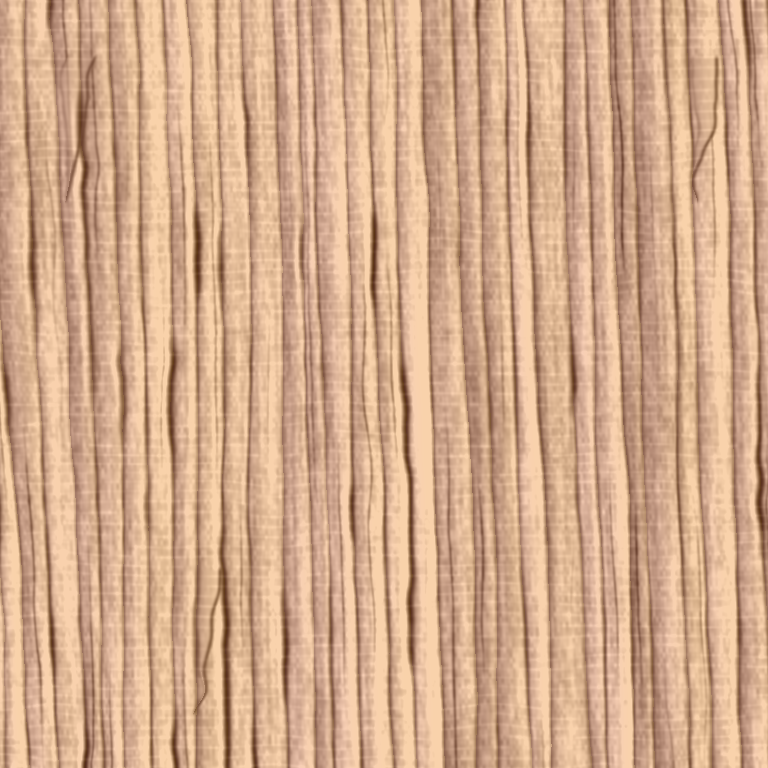
Reproduce this texture procedurally as a WebGL 1 fragment shader.

```glsl
precision highp float;
// Wall of dried reeds: upright, slightly leaning stalks of uneven width.
// Jittered, wandering edges split the canvas into reeds; each is shaded from a
// pinkish shadow side to a golden lit side, then cracked, chipped and stitched.
uniform vec2 u_resolution;

#define REEDS 29.0          // reeds across the canvas
#define LEAN 0.03           // sideways drift per canvas height
#define SWAY 0.022          // slow shared bending of the reeds
#define GAP_WIDTH 0.085     // shadow between reeds, in reed widths
#define GAP_DEPTH 0.9       // strength of that shadow
#define ROUNDNESS 0.36      // contrast from shadow side to lit side
#define STREAKS 0.30        // contrast of the long fibres
#define GRAIN 0.24          // contrast of the fine speckle
#define THREADS 76.0        // horizontal stitches over the height
#define THREAD_LIGHT 0.09   // brightness of the stitches
#define CHIP_CHANCE 0.1     // share of grid cells with a peeled chip

const vec3 DARK_BARK = vec3(0.53, 0.38, 0.28);
const vec3 PALE_STRAW = vec3(0.93, 0.78, 0.66);
const vec3 GOLD_TINT = vec3(0.008, 0.006, -0.035);
const vec3 ROSE_TINT = vec3(0.0, -0.012, 0.015);

float hash(vec2 p) {
  vec3 q = fract(vec3(p.xyx) * 0.1031);
  q += dot(q, q.yzx + 33.33);
  return fract((q.x + q.y) * q.z);
}

float noise(vec2 p) {
  vec2 i = floor(p), f = fract(p);
  f = f * f * (3.0 - 2.0 * f);
  return mix(mix(hash(i), hash(i + vec2(1, 0)), f.x),
             mix(hash(i + vec2(0, 1)), hash(i + vec2(1, 1)), f.x), f.y);
}

// Noise along y only, with its own track for every reed
float track(float id, float y) {
  return noise(vec2(id * 7.0, y));
}

float bell(float d, float width) {
  return exp(-d * d / (width * width));
}

// How far a reed edge has split open at height y
float splitAt(float id, float y) {
  return smoothstep(0.70, 0.95, track(id, y * 6.0 + 40.0));
}

// Position of the edge to the left of reed number id
float edgeAt(float id, float y) {
  float jitter = 0.50 * (hash(vec2(id, 11.0)) - 0.5);
  float wander = 0.22 * (track(id, y * 3.0) - 0.5);
  float knots = 0.11 * (track(id, y * 11.0 + 130.0) - 0.5);
  float ragged = (0.04 + 0.10 * splitAt(id, y)) * (track(id, y * 32.0 + 90.0) - 0.5);
  return id + jitter + wander + knots + ragged;
}

// Dark seam and pale torn sliver at one edge; d is the signed distance to it
float seam(float tone, float d, float id, float y) {
  float split = splitAt(id, y);
  float depth = GAP_DEPTH * (0.45 + 0.6 * track(id, y * 6.0 + 7.0));
  depth *= 0.75 + 0.5 * track(id, y * 40.0 + 170.0);
  float width = GAP_WIDTH * (0.8 + 0.4 * track(id, y * 14.0 + 210.0) + 0.7 * split);
  tone += 0.35 * split * bell(d + 0.24, 0.10);
  return mix(tone, -0.1 - 0.35 * split, min(depth + 0.3 * split, 1.0) * bell(d, width));
}

// Peeled chip: tapered, tilted wedge. Returns fill (x) and outline shadow (y)
vec2 chip(vec2 p) {
  vec2 grid = p * vec2(6.0, 3.0);
  vec2 id = floor(grid);
  vec2 q = fract(grid) - 0.5;
  q.x += 0.25 * (hash(id + 51.0) - 0.5) - 0.2 * q.y;
  q.x += 0.09 * (noise(vec2(id.x * 9.0 + id.y, p.y * 30.0)) - 0.5);
  float present = step(hash(id + 73.0), CHIP_CHANCE);
  float along = clamp(q.y / 0.6 + 0.5, 0.0, 1.0);
  float halfWidth = 0.08 * smoothstep(0.0, 0.85, along) * (0.5 + hash(id + 29.0));
  float ends = smoothstep(0.0, 0.04, along) * (1.0 - smoothstep(0.94, 0.99, along));
  float d = abs(q.x) - halfWidth;
  float rim = bell(d, 0.018) * (q.x > 0.0 ? 1.0 : 0.4);
  return present * ends * vec2(1.0 - smoothstep(-0.01, 0.01, d), rim);
}

void main() {
  vec2 p = gl_FragCoord.xy / u_resolution;
  float y = p.y;
  float bend = SWAY * (noise(vec2(p.x * 4.0, y * 1.3)) - 0.5);
  float u = (p.x + LEAN * y + bend) * REEDS;

  // Find the reed that holds this point
  float id = floor(u) - 1.0;
  for (int k = 0; k < 3; k++) {
    if (edgeAt(id + 1.0, y) <= u) id += 1.0;
  }
  float left = edgeAt(id, y), right = edgeAt(id + 1.0, y);
  float across = (u - left) / (right - left);
  float kind = hash(vec2(id, 3.0)), turn = hash(vec2(id, 17.0));

  // Rounded body with its own tone
  float lit = smoothstep(0.08, 0.85, across + 0.7 * (turn - 0.5));
  float tone = mix(0.74, 1.04, kind) + ROUNDNESS * (lit - 0.55);
  tone += 0.24 * (track(id, y * 4.0 + 20.0) - 0.5);
  tone -= 0.16 * exp(-(u - left) / 0.18);

  // Long fibres, speckle and an inner crack
  tone += STREAKS * (noise(vec2(u * 6.5, y * 9.0)) - 0.5);
  tone += GRAIN * (noise(vec2(u * 9.0, y * 150.0)) - 0.5);
  tone += GRAIN * (noise(vec2(u * 5.0 + 300.0, y * 60.0)) - 0.5);
  float crackPath = 0.3 + 0.4 * turn + 0.22 * (track(id, y * 10.0 + 250.0) - 0.5);
  float crack = smoothstep(0.5, 0.85, track(id, y * 4.0 + 60.0));
  tone -= 0.55 * crack * bell((across - crackPath) * (right - left), 0.06);

  // Chips lie on the reeds, seams and stitches run over them
  vec2 peel = chip(p);
  tone = mix(tone, 0.6 + 0.3 * lit, 0.65 * peel.x);
  tone = seam(tone, u - left, id, y);
  tone = seam(tone, u - right, id + 1.0, y);
  tone = mix(tone, -0.2, 0.75 * peel.y);
  float stitch = bell(fract(y * THREADS + 0.8 * noise(p * 14.0)) - 0.5, 0.17);
  tone += THREAD_LIGHT * (stitch - 0.3) * 2.0 * noise(vec2(u * 2.0, y * THREADS));

  // Bark to straw, warmed to gold on the lit side and rose in the shade
  tone = min(tone, 1.1);
  float hue = clamp(lit * 0.8 + 0.3 * (hash(vec2(id, 37.0)) - 0.35), 0.0, 1.0);
  vec3 color = mix(DARK_BARK, PALE_STRAW, tone) + mix(ROSE_TINT, GOLD_TINT, hue);
  gl_FragColor = vec4(clamp(color, 0.0, 1.0), 1.0);
}
```
